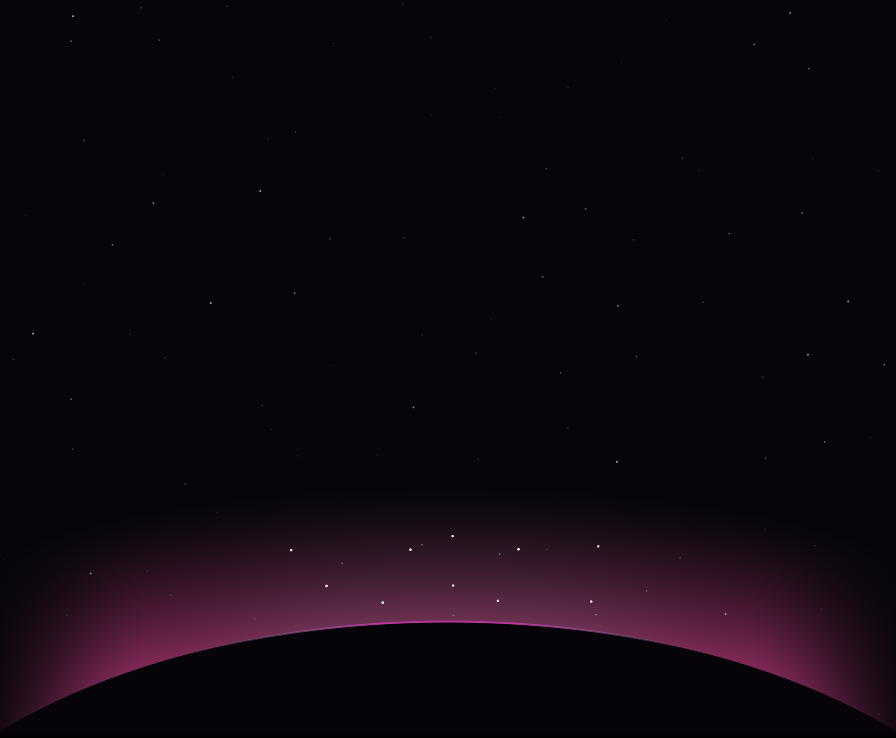
This background is drawn by a Shadertoy shader. Its source:

```glsl
// Dark planet horizon with a magenta atmospheric glow under a sparse starry sky.

#define SKY vec3(0.024, 0.020, 0.040)
#define PLANET vec3(0.022, 0.017, 0.035)
#define GLOW_CENTER vec3(1.0, 0.43, 0.70)
#define GLOW_SIDES vec3(1.0, 0.29, 0.62)
#define RIM_COLOR vec3(0.72, 0.20, 0.60)
#define PLANET_RADII vec2(0.677, 0.376)
#define HORIZON_TOP 0.130
#define GLOW_TOP 0.285
#define GLOW_GAIN 0.93
#define STAR_CELL vec2(0.091, 0.088)
#define BRIGHT_CELL vec2(0.076, 0.050)
#define FLOOR_HEIGHT 0.006

vec3 hash3(vec2 p) {
    vec3 q = fract(p.xyx * vec3(0.1031, 0.1030, 0.0973));
    q += dot(q, q.yxz + 33.33);
    return fract((q.xxy + q.yzz) * q.zyx);
}

// Soft disc whose edge is one pixel wide.
float disc(float dist, float radius, float pixel) {
    return 1.0 - smoothstep(max(radius - 0.5 * pixel, 0.0), radius + 0.5 * pixel, dist);
}

// One jittered star per cell; dimmer stars are also smaller.
float starLayer(vec2 p, vec2 cell, float radius, float dimmest, float pixel) {
    vec2 id = floor(p / cell);
    vec3 h = hash3(id + 17.0);
    vec2 center = (id + mix(vec2(0.06), vec2(0.94), h.xy)) * cell;
    float power = mix(dimmest, 1.0, h.z * h.z);
    return power * disc(length(p - center), radius * mix(0.7, 1.0, power), pixel);
}

// Signed distance to the planet's edge, first-order accurate.
float planetDistance(vec2 p) {
    vec2 q = p - vec2(0.0, HORIZON_TOP - PLANET_RADII.y);
    vec2 scaled = q / PLANET_RADII;
    float k = length(scaled);
    return k * (k - 1.0) / max(length(scaled / PLANET_RADII), 0.0001);
}

// Glow rises from the floor, bends down at the sides and fades at the borders.
vec3 atmosphere(vec2 p) {
    float side = abs(p.x);
    float rise = clamp(1.0 - (p.y + 0.25 * side * side) / GLOW_TOP, 0.0, 1.0);
    float fade = 1.0 - smoothstep(0.33, 0.54, side);
    vec3 tint = mix(GLOW_CENTER, GLOW_SIDES, smoothstep(0.08, 0.36, side));
    return tint * GLOW_GAIN * pow(rise, 1.4) * fade;
}

void mainImage(out vec4 fragColor, in vec2 fragCoord) {
    // The canvas width is one unit, with x centred and y rising from the bottom.
    float pixel = 1.0 / iResolution.x;
    vec2 p = (fragCoord - vec2(0.5 * iResolution.x, 0.0)) * pixel;
    float side = abs(p.x);

    // Sky and glow
    vec3 color = SKY + atmosphere(p);

    // Faint stars everywhere, a few bright ones above the horizon
    float stars = 0.65 * starLayer(p, STAR_CELL, 0.0011, 0.12, pixel);
    vec2 cluster = p - vec2(-0.18, 0.132);
    vec2 clusterSize = BRIGHT_CELL * vec2(5.0, 2.0);
    if (all(greaterThan(cluster, vec2(0.0))) && all(lessThan(cluster, clusterSize))) {
        stars = max(stars, starLayer(cluster, BRIGHT_CELL, 0.0015, 0.8, pixel));
    }
    color = mix(color, vec3(0.95, 0.94, 0.97), stars);

    // Planet body
    float edge = planetDistance(p);
    color = mix(color, PLANET, 1.0 - smoothstep(-0.5 * pixel, 0.5 * pixel, edge));

    // Thin rim, magenta at the top and greyer toward its ends
    float rim = disc(abs(edge), 0.0011, pixel) * (1.0 - smoothstep(0.06, 0.32, side));
    vec3 rimTint = mix(RIM_COLOR, vec3(0.50, 0.36, 0.50), smoothstep(0.04, 0.22, side));
    color = mix(color, rimTint, rim);

    // Black strip along the floor
    color *= smoothstep(FLOOR_HEIGHT - 0.5 * pixel, FLOOR_HEIGHT + 0.5 * pixel, p.y);

    fragColor = vec4(color, 1.0);
}
```
